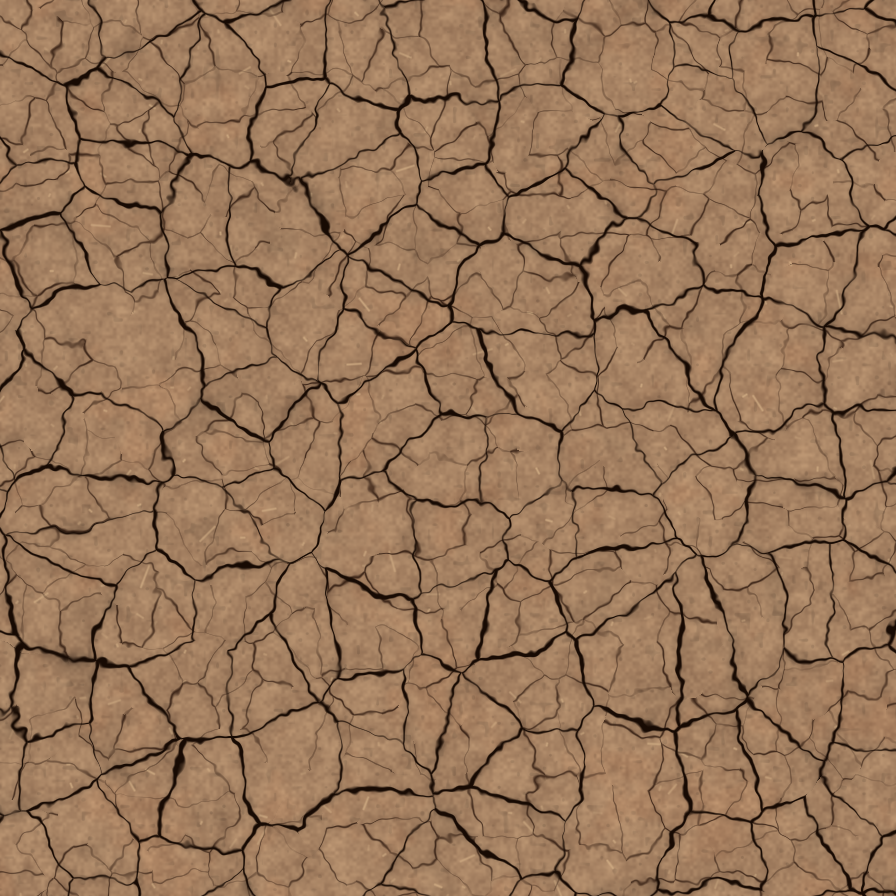
Give the GLSL for this texture, as a WebGL 2 fragment shader.

```glsl
#version 300 es
precision highp float;
// Dry cracked earth: jagged fissures, finer branching cracks, dusty soil and bits of straw.

#define PLATE_FREQ 10.8
#define BRANCH_FREQ 20.0
#define PLATE_HALF_WIDTH 0.0018
#define BRANCH_HALF_WIDTH 0.00085
#define EDGE_SOFTNESS 0.0019
#define STRAW_FREQ 24.0
#define STRAW_SHARE 0.4
#define SOIL_LIGHT vec3(0.740, 0.592, 0.452)
#define SOIL_SHADE vec3(0.565, 0.428, 0.322)
#define CRACK_DARK vec3(0.090, 0.040, 0.012)
#define BRANCH_DARK vec3(0.190, 0.105, 0.060)
#define STRAW_TINT vec3(0.810, 0.670, 0.510)

uniform vec2 u_resolution;
out vec4 fragColor;

vec2 hash2(vec2 p) {
    vec3 h = fract(p.xyx * vec3(0.1031, 0.1030, 0.0973));
    h += dot(h, h.yzx + 33.33);
    return fract((h.xx + h.yz) * h.zy);
}

float noise(vec2 p) {
    vec2 i = floor(p), f = p - i;
    f = f * f * (3.0 - 2.0 * f);
    float low = mix(hash2(i).x, hash2(i + vec2(1, 0)).x, f.x);
    float high = mix(hash2(i + vec2(0, 1)).x, hash2(i + vec2(1, 1)).x, f.x);
    return mix(low, high, f.y);
}

float fbm(vec2 p) {
    float sum = 0.0, amp = 0.533;
    for (int i = 0; i < 4; i++) {
        sum += amp * noise(p);
        p = mat2(1.6, 1.2, -1.2, 1.6) * p + 17.3;
        amp *= 0.5;
    }
    return sum;
}

// Bends straight cell borders into jagged cracks.
vec2 jagged(vec2 p) {
    vec2 q = p * 5.5, bend = vec2(0.0);
    float amp = 0.032;
    for (int i = 0; i < 5; i++) {
        bend += amp * (vec2(noise(q + 11.7), noise(q + 53.1)) - 0.5);
        q = mat2(1.8, 1.3, -1.3, 1.8) * q + 5.9;
        amp *= 0.6;
    }
    return p + bend;
}

vec2 site(vec2 cell, float seed) {
    return cell + 0.5 + 0.94 * (hash2(cell + seed) - 0.5);
}

// Share of a soft pixel covered by a line of the given half width.
float lineCover(float dist, float halfWidth, float soft) {
    float inner = smoothstep(-0.68, 0.68, (halfWidth - dist) / soft);
    return inner - smoothstep(-0.68, 0.68, -(halfWidth + dist) / soft);
}

// Voronoi borders, each with its own width: x = crack cover, y = soft halo, z = cell tone.
// The share "keep" of the borders is open, none of them thinner than "floorWidth".
vec3 crackNet(vec2 p, float freq, float seed, float keep, float floorWidth, float halfWidth, float soft) {
    vec2 q = p * freq, home = floor(q), nearCell = home;
    float best = 9.0;
    for (int y = -1; y <= 1; y++)
    for (int x = -1; x <= 1; x++) {
        vec2 cell = home + vec2(x, y);
        vec2 d = site(cell, seed) - q;
        if (dot(d, d) < best) { best = dot(d, d); nearCell = cell; }
    }
    vec2 a = site(nearCell, seed) - q;
    float swell = 0.35 + 1.3 * noise(p * 48.0 + seed);
    float cover = 0.0, halo = 0.0;
    for (int y = -2; y <= 2; y++)
    for (int x = -2; x <= 2; x++) {
        if (x == 0 && y == 0) continue;
        vec2 cell = nearCell + vec2(x, y);
        vec2 b = site(cell, seed) - q;
        float dist = max(dot(0.5 * (a + b), normalize(b - a)), 0.0) / freq;
        float pick = hash2(nearCell + cell + seed * 3.0).y;
        float strength = mix(floorWidth, 1.0, smoothstep(1.0 - keep, 1.0, pick));
        strength *= step(1.0 - keep, pick);
        cover = max(cover, lineCover(dist, halfWidth * strength * swell, soft));
        halo = max(halo, strength * exp(-dist / 0.0035));
    }
    return vec3(cover, halo, hash2(nearCell + seed + 7.0).x);
}

// Scattered short fibres and specks.
float straw(vec2 p, float soft) {
    vec2 home = floor(p * STRAW_FREQ);
    float cover = 0.0;
    for (int y = -1; y <= 1; y++)
    for (int x = -1; x <= 1; x++) {
        vec2 cell = home + vec2(x, y);
        vec2 shape = hash2(cell + 91.0), pick = hash2(cell + 37.0);
        vec2 d = p - (cell + hash2(cell + 5.0)) / STRAW_FREQ;
        float angle = 6.2832 * shape.x;
        vec2 axis = vec2(cos(angle), sin(angle));
        float halfLength = 0.001 + 0.012 * pow(shape.y, 5.0);
        float along = clamp(dot(d, axis), -halfLength, halfLength);
        float fibre = lineCover(length(d - axis * along), 0.0011, soft);
        cover = max(cover, fibre * step(pick.x, STRAW_SHARE) * (0.3 + 0.6 * pick.y));
    }
    return cover;
}

void main() {
    float side = min(u_resolution.x, u_resolution.y);
    vec2 p = gl_FragCoord.xy / side;
    float soft = max(EDGE_SOFTNESS, 1.0 / side);
    vec2 bent = jagged(p);
    vec3 plate = crackNet(bent, PLATE_FREQ, 29.0, 0.97, 0.42, PLATE_HALF_WIDTH, soft);
    vec3 branch = crackNet(bent + 0.37, BRANCH_FREQ, 59.0, 0.74, 0.25, BRANCH_HALF_WIDTH, soft);

    // Soil: broad tone, plate tone, mottling and fine grain.
    float tone = 0.55 + 0.12 * (fbm(p * 9.0) - 0.5) + 0.75 * (fbm(p * 60.0 + 8.0) - 0.5);
    tone += 0.06 * (plate.z - 0.5) + 0.46 * (noise(p * 250.0) - 0.5);
    vec3 color = mix(SOIL_SHADE, SOIL_LIGHT, tone);
    color += vec3(0.014, -0.003, -0.008) * smoothstep(0.55, 0.8, fbm(p * 20.0 + 40.0));

    // Small damp stains beside the cracks and darker crumbs.
    float stain = smoothstep(0.58, 0.82, fbm(p * 22.0 + 71.0)) * (0.25 + 0.75 * plate.y);
    float crumb = smoothstep(0.78, 0.97, noise(p * 140.0 + 23.0));
    color *= 1.0 - 0.28 * stain - 0.10 * crumb;

    // Straw lies on the soil, cracks cut through it.
    color = mix(color, STRAW_TINT, straw(p, soft));
    color *= 1.0 - 0.20 * plate.y - 0.10 * branch.y;
    color = mix(color, BRANCH_DARK, 0.85 * branch.x);
    color = mix(color, CRACK_DARK, plate.x);
    fragColor = vec4(clamp(color, 0.0, 1.0), 1.0);
}
```
